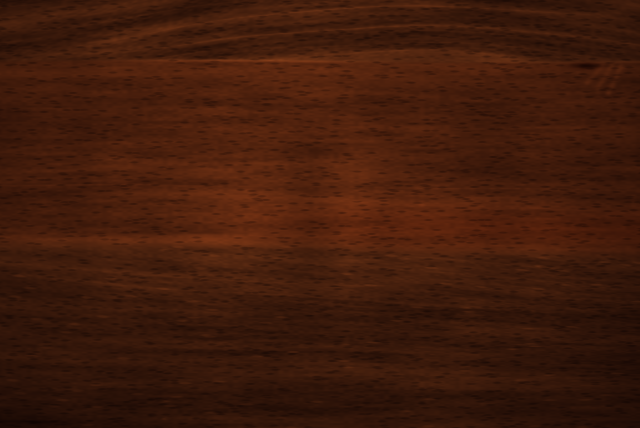
This texture is drawn by a Shadertoy shader. Its source:

```glsl
// Dark polished wood: three zones of horizontal grain under a soft vignette.
// Stretched noise makes the fibres, layered sines bend them, cellular noise
// adds pores and scratches, and soft bands light the seams.

float hash(vec2 p) {
    vec3 q = fract(vec3(p.xyx) * 0.1031);
    q += dot(q, q.yzx + 33.33);
    return fract((q.x + q.y) * q.z);
}

float valueNoise(vec2 p) {
    vec2 i = floor(p), f = fract(p);
    f = f * f * (3.0 - 2.0 * f);
    float low = mix(hash(i), hash(i + vec2(1, 0)), f.x);
    float high = mix(hash(i + vec2(0, 1)), hash(i + vec2(1, 1)), f.x);
    return mix(low, high, f.y);
}

// Slow bending of the fibres, about -1 to 1
float layeredSines(vec2 p) {
    return 0.5 * sin(p.x * 3.1 + p.y * 5.0)
         + 0.3 * sin(p.x * 6.7 - p.y * 9.0 + 1.3)
         + 0.2 * sin(p.x * 13.0 + p.y * 17.0 + 4.0);
}

// Soft line across a distance
float band(float d, float width) {
    return exp(-d * d / (width * width));
}

// Fibres from broad streaks down to speckle, centred on zero
float grain(vec2 p) {
    return 0.30 * valueNoise(p * vec2(1.3, 15.0))
         + 0.24 * valueNoise(p * vec2(2.6, 46.0) + 7.0)
         + 0.26 * valueNoise(p * vec2(8.0, 125.0) + 19.0)
         + 0.20 * valueNoise(p * vec2(85.0, 240.0) + 31.0) - 0.5;
}

// Thin bright contour lines of stretched noise
float figure(vec2 p, vec2 frequency, float sharpness) {
    float ridge = 1.0 - abs(2.0 * valueNoise(p * frequency) - 1.0);
    return pow(ridge, sharpness);
}

// Sparse cellular marks; share is the part of cells that hold one
float flecks(vec2 p, vec2 frequency, float share) {
    vec2 q = p * frequency, cell = floor(q);
    float mark = 0.0;
    for (int y = -1; y <= 1; y++)
    for (int x = -1; x <= 1; x++) {
        vec2 id = cell + vec2(x, y);
        vec2 centre = id + vec2(hash(id + 3.7), hash(id + 11.3));
        float present = step(hash(id + 23.1), share);
        mark = max(mark, present * (1.0 - smoothstep(0.15, 0.55, length(q - centre))));
    }
    return mark;
}

float segmentDistance(vec2 p, vec2 a, vec2 b) {
    vec2 along = b - a;
    float t = clamp(dot(p - a, along) / dot(along, along), 0.0, 1.0);
    return length(p - a - along * t);
}

// Tone runs from near black to golden brown; warmth shifts towards red
vec3 woodColor(float tone, float warmth) {
    float green = tone * (0.50 - 0.07 * warmth) - 0.014;
    float blue = tone * (0.205 - 0.05 * warmth) - 0.004;
    return max(vec3(tone, green, blue), 0.0);
}

void mainImage(out vec4 fragColor, in vec2 fragCoord) {
    vec2 p = fragCoord / iResolution.y;
    p.x += 0.75 - 0.5 * iResolution.x / iResolution.y;
    float bend = layeredSines(p);

    // Zones split by two seams
    float topSeam = p.y - 0.856 - 0.003 * sin(p.x * 4.0);
    float lowSeam = p.y - 0.437 + 0.012 * p.x * p.x - 0.005 * bend;
    float upper = smoothstep(-0.004, 0.004, topSeam);
    float lower = 1.0 - smoothstep(-0.025, 0.012, lowSeam);

    // Fibre coordinates: arched above, level between, falling below
    vec2 arched = p - vec2(0.0, 0.055 * sin(p.x * 2.6 - 0.9) + 0.008 * bend);
    vec2 level = p + vec2(0.0, 0.004 * bend);
    vec2 falling = p + vec2(0.0, 0.09 * p.x * smoothstep(0.0, 0.42, p.y) + 0.006 * bend);

    // Tone of each zone
    float upperTone = 0.26 * (1.0 + 1.3 * grain(arched))
                    + 0.13 * figure(arched, vec2(1.1, 21.0), 5.0)
                    + 0.06 * figure(arched + 4.0, vec2(1.6, 48.0), 4.0);
    float middleTone = 0.318 * (1.0 + 0.85 * grain(level));
    float lowerTone = 0.268 * (1.0 + 1.05 * grain(falling))
                    + 0.045 * figure(falling + 2.0, vec2(1.2, 32.0), 6.0)
                    * smoothstep(0.1, 0.4, p.y);
    float tone = mix(mix(middleTone, upperTone, upper), lowerTone, lower);

    // Light along the seams, a red glow and one thin pale fibre
    float patchy = valueNoise(p * vec2(4.0, 9.0) + 5.0);
    float seamShine = smoothstep(0.1, 0.5, p.x) * (1.0 - smoothstep(0.7, 1.0, p.x))
                    + 0.6 * smoothstep(1.1, 1.35, p.x);
    float glow = band(lowSeam - 0.05, 0.045) * smoothstep(0.3, 1.2, p.x);
    tone += 0.17 * seamShine * (0.5 + 0.5 * patchy) * band(topSeam, 0.0035);
    tone += 0.06 * band(topSeam + 0.015, 0.025);
    tone += mix(0.11, 0.045, smoothstep(0.1, 0.8, p.x)) * (0.6 + 0.6 * patchy) * band(lowSeam, 0.02);
    tone += 0.035 * glow;
    tone += 0.06 * patchy * band(level.y - 0.568 + 0.008 * p.x, 0.0025);

    // Faint cross bands and cloudy stain
    float crossBands = valueNoise(vec2(p.x * 11.0, p.y * 2.0) + 13.0);
    float stain = valueNoise(p * vec2(7.0, 8.0) + 41.0);
    tone *= 0.87 + 0.14 * crossBands + 0.12 * stain;

    // Dark pores and pale scratches
    tone *= 1.0 - 0.22 * flecks(level, vec2(36.0, 150.0), 0.25);
    float scratchArea = lower * 0.7 + 0.3;
    tone += 0.07 * scratchArea * flecks(falling, vec2(26.0, 125.0), 0.035);

    // Small knot with pale strands below it
    float knot = band(length((p - vec2(1.372, 0.846)) / vec2(0.032, 0.007)), 1.0);
    for (int i = 0; i < 3; i++) {
        float k = float(i);
        vec2 head = vec2(1.41 + 0.022 * k, 0.846);
        vec2 foot = vec2(1.375 + 0.025 * k, 0.808 - 0.012 * k);
        tone += 0.08 * band(segmentDistance(p + 0.004 * bend, head, foot), 0.007);
    }
    tone *= 1.0 - 0.6 * knot;

    // Vignette
    vec2 offset = (p - vec2(0.73, 0.56)) / vec2(0.75, 0.5);
    tone *= 1.06 * exp(-0.38 * dot(offset, offset));

    float warmth = 0.5 * (1.0 - upper) * (1.0 - lower) + 0.6 * glow + knot;
    fragColor = vec4(woodColor(tone, warmth), 1.0);
}
```
